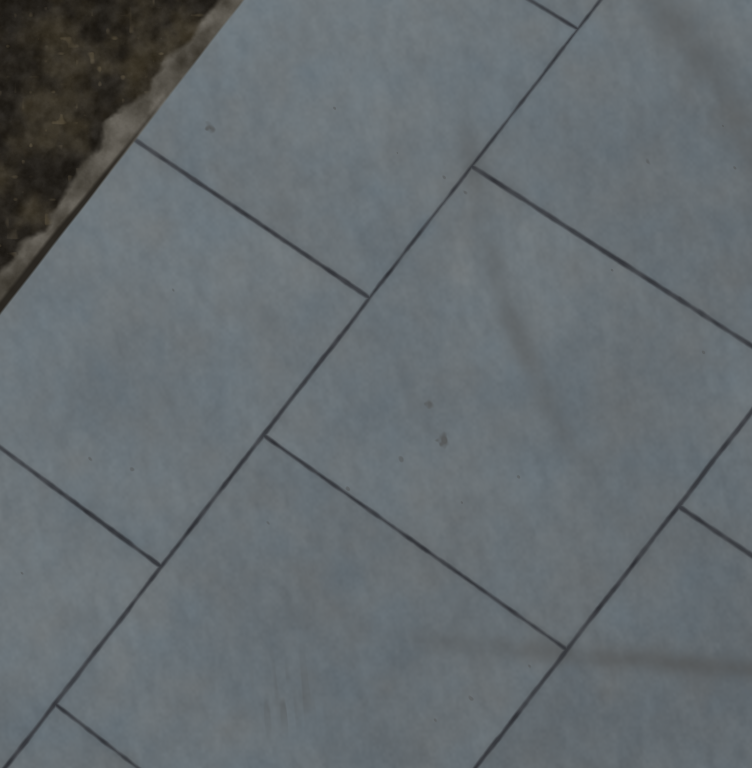
Give the GLSL for this texture, as a WebGL 2 fragment shader.

```glsl
#version 300 es
precision highp float;
// Weathered blue-grey paving slabs in slanted, staggered rows, with a ragged
// mortar lip and bare soil in the upper left corner. Joints are line distances
// in skewed coordinates; wear comes from layered value noise and soft stains.
uniform vec2 u_resolution;
out vec4 fragColor;

const float LEAN = 0.775;          // sideways run of the long joints per unit down
const float ROW_START = 0.782;     // where the main long joint meets the top
const float ROW_WIDTH = 0.612;
const float PAVING_EDGE = -0.465;
const float SLAB_LENGTH = 0.350;

const vec3 SLAB_LIGHT = vec3(0.432, 0.464, 0.482);
const vec3 SLAB_DARK = vec3(0.382, 0.410, 0.428);
const vec3 STAIN = vec3(0.325, 0.330, 0.330);
const vec3 JOINT = vec3(0.205, 0.212, 0.230);
const vec3 SOIL_DARK = vec3(0.135, 0.123, 0.105);
const vec3 SOIL_LIGHT = vec3(0.235, 0.212, 0.165);
const vec3 MORTAR = vec3(0.335, 0.320, 0.290);

float hash(vec2 p) {
  return fract(sin(dot(p, vec2(127.1, 311.7))) * 43758.5453);
}

float noise(vec2 p) {
  vec2 i = floor(p), f = fract(p);
  f = f * f * (3.0 - 2.0 * f);
  return mix(mix(hash(i), hash(i + vec2(1, 0)), f.x),
             mix(hash(i + vec2(0, 1)), hash(i + vec2(1, 1)), f.x), f.y);
}

float fbm(vec2 p) {
  float sum = 0.0, amp = 0.5;
  for (int i = 0; i < 5; i++) {
    sum += amp * noise(p);
    p = mat2(1.6, 1.2, -1.2, 1.6) * p + 7.3;
    amp *= 0.5;
  }
  return sum;
}

// Soft band around a signed offset
float band(float offset, float halfWidth) {
  return exp(-offset * offset / (halfWidth * halfWidth));
}

float lineMask(float dist, float halfWidth, float soft) {
  return 1.0 - smoothstep(halfWidth - soft, halfWidth + soft, dist);
}

// Irregular, slightly slanted spot
float blotch(vec2 p, vec2 centre, float size) {
  float ragged = 0.4 + 1.2 * noise(p * 190.0);
  vec2 d = p - centre;
  return lineMask(length(vec2(d.x, d.y - 0.4 * d.x)), size * ragged, size * 0.6);
}

// Position along the main joint of the cross joint through p (x), and its slope (y)
vec2 crossCoord(vec2 p) {
  float slope = 0.69, t = 0.0;
  for (int i = 0; i < 3; i++) {
    t = (p.y - slope * (p.x - ROW_START)) / (1.0 + LEAN * slope);
    slope = 0.60 + 0.19 * t;
  }
  return vec2(t, slope);
}

vec3 slabColor(vec2 p, vec2 id) {
  float mottle = fbm(p * 6.0 + id * 3.1);
  float brushed = fbm(vec2(p.x * 70.0 - p.y * 22.0, p.y * 30.0 + p.x * 10.0));
  float shade = 0.44 + (mottle - 0.48) * 1.2 + (brushed - 0.48) * 0.9
              + 0.45 * (p.x + p.y - 1.0) + 0.15 * (hash(id) - 0.5);
  vec3 col = mix(SLAB_LIGHT, SLAB_DARK, clamp(shade, -0.2, 1.2));
  col += vec3(0.014, 0.0, -0.012) * (fbm(p * 20.0 + 40.0) - 0.48) * 2.0;
  return col + (noise(p * 230.0) + noise(p * 120.0) - 1.0) * 0.014;
}

// Tyre-like smears, scuffs and specks: amount of stain
float wear(vec2 p) {
  float patchy = 0.2 + 1.6 * fbm(p * 24.0);
  float arc = band(p.x - 0.608 - 0.60 * pow(p.y - 0.1, 2.0), 0.017) * smoothstep(0.05, 0.27, p.y)
            * (1.0 - smoothstep(0.42, 0.85, p.y));
  float smear = band(p.y - 0.827 - 0.09 * (p.x - 0.48), 0.015) * smoothstep(0.42, 0.76, p.x);
  float corner = band(p.x - 0.865 - 0.64 * p.y, 0.042);
  float amount = patchy * (0.34 * arc + 0.50 * smear + 0.42 * corner);
  float scuff = smoothstep(0.55, 0.8, noise(vec2(p.x * 130.0 - p.y * 12.0, p.y * 16.0)));
  amount += 0.5 * scuff * band(p.x - 0.370, 0.035) * band(p.y - 0.905, 0.04);
  for (int i = 0; i < 24; i++) {
    float k = float(i);
    vec2 centre = vec2(hash(vec2(k, 1.7)), hash(vec2(k, 5.3)));
    amount += 0.5 * blotch(p, centre, 0.0010 + 0.0020 * hash(vec2(k, 9.1)));
  }
  amount += 0.8 * blotch(p, vec2(0.578, 0.573), 0.007) + 0.7 * blotch(p, vec2(0.560, 0.526), 0.005);
  return min(amount + 0.8 * blotch(p, vec2(0.274, 0.167), 0.005), 1.0);
}

vec3 soilColor(vec2 p) {
  vec3 col = mix(SOIL_DARK, SOIL_LIGHT, smoothstep(0.3, 0.8, fbm(p * 22.0) - 0.5 * p.y + 0.06));
  col += (fbm(p * 80.0) - 0.48) * 0.13;
  return col + vec3(0.09, 0.08, 0.06) * smoothstep(0.84, 1.0, noise(p * 100.0));
}

void main() {
  vec2 p = gl_FragCoord.xy / u_resolution.y;
  p.y = 1.0 - p.y;                 // measure downwards from the top
  float soft = max(1.0 / u_resolution.y, 0.0021);
  float skewLength = length(vec2(1.0, LEAN));
  float across = p.x + LEAN * p.y - ROW_START + (noise(p * 20.0) - 0.5) * 0.0015;

  // Staggered slabs
  float row = across < 0.0 ? 0.0 : (across < ROW_WIDTH ? 1.0 : 2.0);
  vec2 cross = crossCoord(p);
  float cell = (cross.x - (row == 1.0 ? 0.2165 : 0.038)) / SLAB_LENGTH;
  float nearest = floor(cell + 0.5);
  vec3 col = mix(slabColor(p, vec2(row, floor(cell))), STAIN, wear(p));

  // Joints, with uneven width and strength
  float crossDist = abs(cell - nearest) * SLAB_LENGTH * (1.0 + LEAN * cross.y) / length(vec2(1.0, cross.y));
  float longDist = min(abs(across), abs(across - ROW_WIDTH)) / skewLength;
  float uneven = (fbm(p * 60.0) - 0.48) * 0.0022;
  float crossWidth = 0.0020 + 0.0008 * hash(vec2(nearest, row + 4.0)) + uneven;
  float joint = max(lineMask(crossDist, crossWidth, soft),
                    lineMask(longDist, 0.0017 + 0.0009 * smoothstep(0.1, 0.6, p.y) + uneven, soft));
  col *= 1.0 - 0.06 * band(min(crossDist, longDist), 0.006);
  vec3 grout = JOINT + (noise(p * 90.0) - 0.5) * 0.07;
  col = mix(col, grout, joint * (0.72 + 0.28 * noise(p * 45.0)));

  // Mortar lip, its shadow, and soil
  float outside = (PAVING_EDGE - across) / skewLength;
  float lipWidth = 0.008 + 0.05 * fbm(p * 17.0 + 3.0) * smoothstep(-0.15, 0.15, p.y);
  vec3 lip = MORTAR + (fbm(p * 38.0) - 0.5) * 0.32;
  float shadow = lineMask(abs(outside - 0.003), 0.002 + 0.005 * smoothstep(0.17, 0.36, p.y), 0.003);
  lip = mix(lip, SOIL_DARK, shadow * smoothstep(0.08, 0.24, p.y) * 0.85);
  vec3 verge = mix(lip, soilColor(p), smoothstep(-0.005, 0.006, outside - lipWidth));
  col = mix(col, verge, smoothstep(-soft, soft, outside));

  fragColor = vec4(col, 1.0);
}
```
